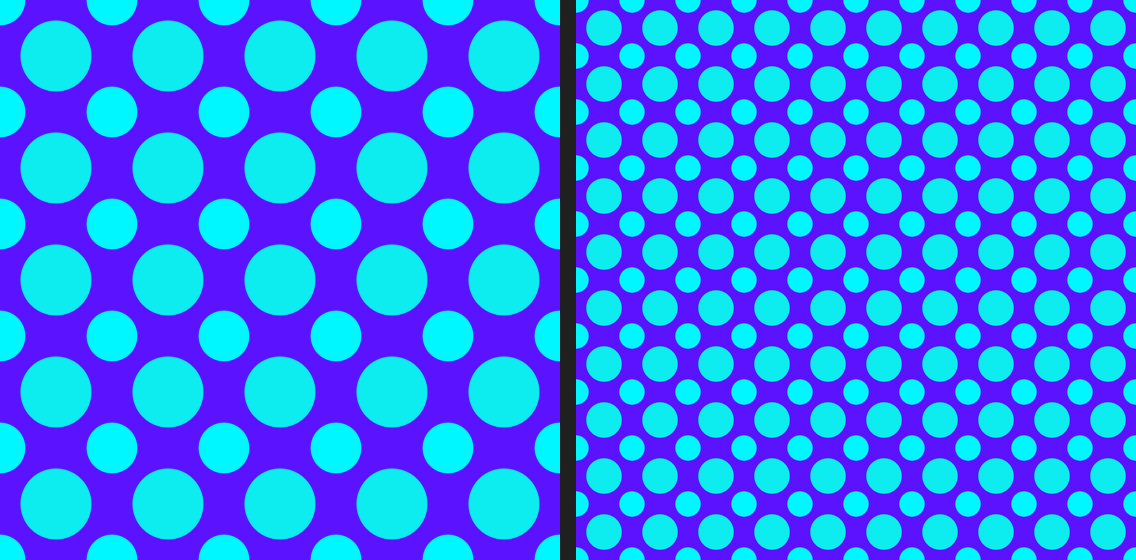
Left: one tile. Right: repeated 2 by 2.
Reproduce this pattern procedurally as a Shadertoy shader.

```glsl
const float REPEATS = 5.0;

// Coverage of a disc centred on the origin, softened over about one pixel
float disc(vec2 p, float radius, float pixel) {
    return 1.0 - smoothstep(-0.75 * pixel, 0.75 * pixel, length(p) - radius);
}

void mainImage(out vec4 fragColor, in vec2 fragCoord) {
    vec2 grid = REPEATS * fragCoord / iResolution.xy;
    float pixel = REPEATS / min(iResolution.x, iResolution.y);

    // Large dots sit at cell centres, small dots at cell corners
    vec2 fromCentre = fract(grid) - 0.5;
    vec2 fromCorner = fract(grid + 0.5) - 0.5;

    vec3 color = vec3(0.355, 0.07, 1.0);
    color = mix(color, vec3(0.05, 0.925, 0.935), disc(fromCentre, 0.317, pixel));
    color = mix(color, vec3(0.0, 0.97, 1.0), disc(fromCorner, 0.2265, pixel));

    fragColor = vec4(color, 1.0);
}
```
